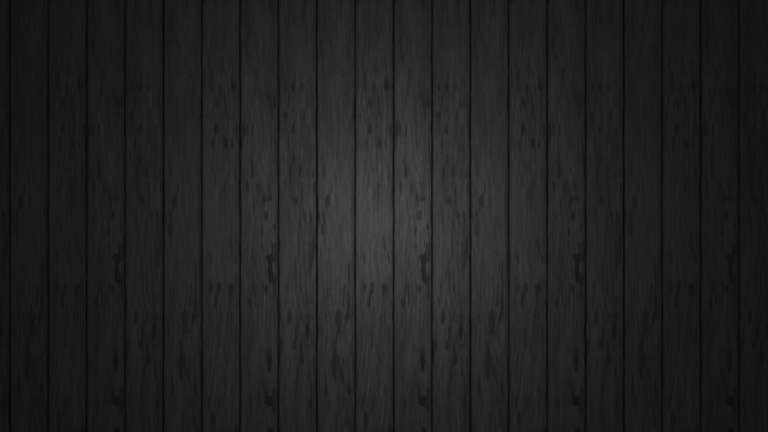
A WebGL 2 fragment shader for this texture:

```glsl
#version 300 es
precision highp float;
// Dark charcoal wooden planks, upright, lit by a soft central glow.

uniform vec2 u_resolution;
out vec4 outColor;

// Layout, in canvas widths
const float PLANK_WIDTH = 0.04995;
const float FIRST_SEAM = 0.0130;
const float PATTERN_REPEAT = 4.0;   // planks before the grain repeats
const float SEAM_HALF = 0.017;      // in plank widths
const float SEAM_SHADE = 0.06;

// Light, in canvas heights
const vec2 GLOW_CENTER = vec2(0.0, -0.01);
const float GLOW_RADIUS = 0.5;
const float GLOW_POWER = 1.35;
const float AMBIENT = 0.060;
const float GLOW = 0.190;

// Wood
const float GRAIN_CONTRAST = 0.50;
const float PORE_DARKNESS = 0.24;
const float RING_CONTRAST = 0.06;
const float FLECK_DARKNESS = 0.38;

float hash(vec2 p) {
    vec3 q = fract(vec3(p.xyx) * 0.1031);
    q += dot(q, q.yzx + 33.33);
    return fract((q.x + q.y) * q.z);
}

float noise(vec2 p) {
    vec2 cell = floor(p);
    vec2 f = fract(p);
    f = f * f * (3.0 - 2.0 * f);
    float low = mix(hash(cell), hash(cell + vec2(1.0, 0.0)), f.x);
    float high = mix(hash(cell + vec2(0.0, 1.0)), hash(cell + vec2(1.0, 1.0)), f.x);
    return mix(low, high, f.y);
}

// Long fibres: noise stretched along the plank, from broad to fine
float fibres(vec2 p) {
    float broad = noise(p * vec2(5.0, 4.0));
    float medium = noise(p * vec2(12.0, 13.0) + 17.0);
    float fine = noise(p * vec2(21.0, 34.0) + 41.0);
    float speckle = noise(p * vec2(25.0, 130.0) + 73.0);
    return 0.22 * broad + 0.28 * medium + 0.30 * fine + 0.20 * speckle - 0.5;
}

// Short dark pores, drawn as thin broken strokes
float pores(vec2 p) {
    float strokes = smoothstep(0.58, 0.85, noise(p * vec2(15.0, 30.0) + 91.0));
    float patches = smoothstep(0.25, 0.7, noise(p * vec2(3.0, 9.0) + 57.0));
    return strokes * patches;
}

// Arched growth rings that fade in and out along the plank
float rings(vec2 p, float seed) {
    float middle = 0.35 + 0.3 * hash(vec2(seed, 5.0));
    float bend = noise(vec2(p.x * 3.0, p.y * 9.0) + seed * 13.0);
    float field = 8.0 * abs(p.x - middle) + 5.0 * p.y + 2.5 * bend;
    float patches = noise(vec2(p.x * 2.0 + seed * 7.0, p.y * 7.0));
    return sin(6.2832 * field) * smoothstep(0.45, 0.75, patches);
}

// Ragged dark flecks gathered on the right side of one plank in the pattern
float flecks(vec2 p, float seed) {
    float amount = seed == 2.0 ? 1.0 : 0.3;
    float band = exp(-pow((p.x - 0.77) / 0.17, 2.0));
    float cluster = smoothstep(0.45, 0.75, noise(vec2(seed * 5.0 + 2.0, p.y * 8.0)));
    float spots = smoothstep(0.5, 0.72, noise(p * vec2(9.0, 42.0) + seed * 19.0));
    return amount * band * cluster * spots;
}

void main() {
    vec2 uv = gl_FragCoord.xy / u_resolution;
    vec2 fromGlow = (gl_FragCoord.xy - 0.5 * u_resolution) / u_resolution.y - GLOW_CENTER;

    // Plank index and position across it
    float across = (uv.x - FIRST_SEAM) / PLANK_WIDTH;
    float index = floor(across);
    float seed = mod(index, PATTERN_REPEAT);
    vec2 board = vec2(across - index, uv.y);
    vec2 grainPos = board + vec2(seed * 3.7, seed * 11.3);
    grainPos.x += 0.12 * (noise(grainPos * vec2(1.5, 11.0)) - 0.5);

    // Wood tone
    float wood = 1.03 + 0.08 * (hash(vec2(seed, 2.0)) - 0.5);
    wood += GRAIN_CONTRAST * fibres(grainPos);
    wood += RING_CONTRAST * rings(board, seed);
    wood *= 1.0 - PORE_DARKNESS * pores(grainPos);
    wood *= 1.0 - FLECK_DARKNESS * flecks(board, seed);

    // Seams: thin groove of uneven depth, soft shade and a faint worn edge
    float nearest = floor(across + 0.5);
    float pixel = 1.0 / (u_resolution.x * PLANK_WIDTH);
    float offset = across - nearest + 0.014 * (noise(vec2(nearest * 5.0, uv.y * 30.0)) - 0.5);
    float depth = 0.42 + 0.22 * hash(vec2(mod(nearest, PATTERN_REPEAT), 31.0));
    depth *= 0.8 + 0.4 * noise(vec2(nearest * 3.0, uv.y * 45.0));
    float groove = 1.0 - smoothstep(SEAM_HALF - 0.5 * pixel, SEAM_HALF + pixel, abs(offset));
    float shade = exp(-abs(offset) / SEAM_SHADE);
    float wornEdge = exp(-pow((offset - 0.09) / 0.035, 2.0));
    wood *= (1.0 - depth * groove) * (1.0 - 0.25 * shade);
    wood += 0.05 * wornEdge;

    // Central light
    float falloff = exp(-pow(length(fromGlow) / GLOW_RADIUS, GLOW_POWER));
    float light = AMBIENT + GLOW * falloff;
    outColor = vec4(vec3(light * max(wood, 0.0)), 1.0);
}
```
